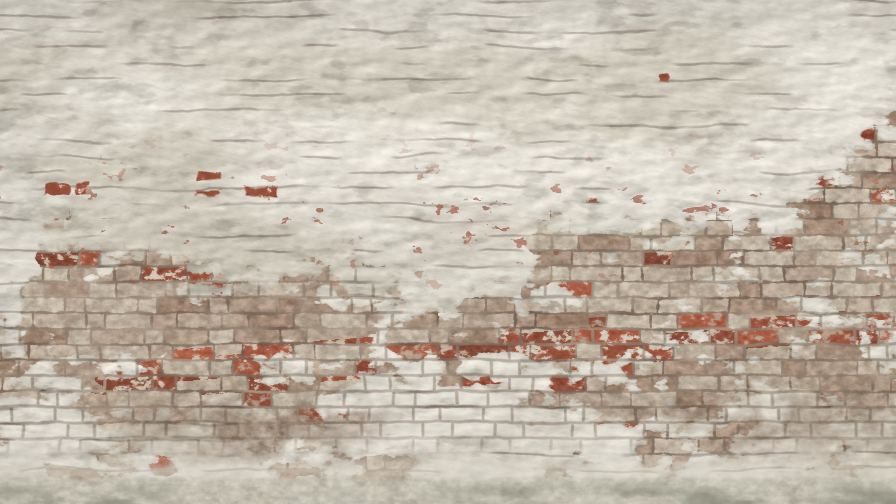
A WebGL 1 fragment shader for this texture:

```glsl
precision highp float;
// Weathered whitewashed wall: pale plaster peeling away from rows of old red and tan brick.
uniform vec2 u_resolution;

const float ROW_HEIGHT = 0.031;
const float CELL_WIDTH = 0.142;

float hash(vec2 p) {
  vec3 q = fract(vec3(p.xyx) * 0.1031);
  q += dot(q, q.yzx + 33.33);
  return fract((q.x + q.y) * q.z);
}

float noise(vec2 p) {
  vec2 i = floor(p), f = fract(p);
  f = f * f * (3.0 - 2.0 * f);
  return mix(mix(hash(i), hash(i + vec2(1, 0)), f.x),
             mix(hash(i + vec2(0, 1)), hash(i + vec2(1, 1)), f.x), f.y);
}

float fbm(vec2 p) {
  float sum = 0.0, amp = 0.5;
  for (int i = 0; i < 5; i++) {
    sum += amp * noise(p);
    p = mat2(1.6, 1.2, -1.2, 1.6) * p + 17.3;
    amp *= 0.5;
  }
  return sum / 0.97;
}

float bell(float x, float center, float width) {
  float d = (x - center) / width;
  return exp(-d * d);
}

float blob(vec2 p, vec2 center, vec2 radius) {
  vec2 d = (p - center) / radius;
  return exp(-dot(d, d));
}

// Soft rectangular chip with a ragged outline.
float chip(vec2 p, vec2 center, vec2 halfSize, float ragged) {
  vec2 d = abs(p - center) - halfSize;
  return 1.0 - smoothstep(-0.002, 0.003, max(d.x, d.y) + ragged * 0.022);
}

// Height of the upper limit of the bare brick along the wall.
float peelHeight(float x) {
  float h = 0.36 + 0.15 * smoothstep(0.04, 0.09, x);
  h -= 0.07 * smoothstep(0.31, 0.36, x) + 0.08 * smoothstep(0.76, 0.82, x);
  h += 0.04 * bell(x, 0.70, 0.05) + 0.06 * bell(x, 0.97, 0.06);
  h += 0.18 * smoothstep(1.03, 1.07, x);
  return h + 0.10 * smoothstep(1.54, 1.64, x) + 0.11 * smoothstep(1.66, 1.73, x);
}

// Returns brick id in xy, distance to the nearest joint in z.
vec3 brickAt(vec2 p) {
  float y = p.y / ROW_HEIGHT - 0.22;
  float row = floor(y);
  float x = p.x / CELL_WIDTH + hash(vec2(row, 4.0));
  float cell = floor(x), fx = fract(x);
  float split = 0.58 + 0.16 * hash(vec2(cell, row + 60.0));
  float side = step(split, fx);
  float toSide = min(min(fx, 1.0 - fx), abs(fx - split)) * CELL_WIDTH;
  float toRow = min(fract(y), 1.0 - fract(y)) * ROW_HEIGHT;
  return vec3(cell * 2.0 + side, row, min(toSide, toRow));
}

vec3 plasterColor(vec2 p, vec2 warped) {
  float broad = fbm(p * vec2(3.0, 6.0));
  vec3 col = mix(vec3(0.79, 0.765, 0.71), vec3(0.885, 0.87, 0.83), smoothstep(0.25, 0.7, broad));
  col += 0.035 * blob(p, vec2(0.95, 0.78), vec2(0.65, 0.16));
  col -= 0.07 * smoothstep(0.88, 1.0, p.y) + 0.035 * bell(p.x, 0.0, 0.12);
  // Raking light over the lumpy surface.
  vec2 q = warped * vec2(22.0, 55.0);
  col += 0.20 * (fbm(q) - fbm(q + vec2(-0.25, 0.45)));
  // Broken shadow lines where the covered courses show through.
  float y = (p.y + 0.022 * (fbm(p * vec2(9.0, 14.0)) - 0.5)) / ROW_HEIGHT - 0.22;
  float line = 1.0 - smoothstep(0.02, 0.13, abs(fract(y + 0.5) - 0.5));
  float broken = smoothstep(0.52, 0.74, noise(vec2(p.x * 11.0, floor(y + 0.5) * 7.3)));
  col -= vec3(0.17, 0.18, 0.18) * line * broken;
  return col - 0.08 * smoothstep(0.57, 0.75, fbm(p * vec2(18.0, 40.0) + 8.0));
}

vec3 brickColor(vec2 p, vec3 brick, float grain) {
  float tone = hash(brick.xy + 21.0);
  vec3 col = mix(vec3(0.75, 0.70, 0.63), vec3(0.60, 0.49, 0.41), tone * tone);
  float band = bell(p.y, 0.237 + 0.067 * p.x, 0.036) * smoothstep(0.1, 0.25, p.x);
  float red = step(hash(brick.xy + 7.0), 0.05 + 0.70 * band);
  vec3 clay = mix(vec3(0.51, 0.27, 0.20), vec3(0.70, 0.37, 0.27), hash(brick.xy + 43.0));
  col = mix(col, clay, red * smoothstep(0.68, 0.52, grain));
  col += 0.26 * (grain - 0.5);
  float joint = 1.0 - smoothstep(0.0008, 0.0042, brick.z + 0.005 * (grain - 0.5));
  vec3 mortar = mix(vec3(0.40, 0.32, 0.27), vec3(0.68, 0.62, 0.55), noise(p * vec2(16.0, 35.0)));
  return mix(col, mortar, joint * 0.9);
}

void main() {
  vec2 p = gl_FragCoord.xy / u_resolution * vec2(16.0 / 9.0, 1.0);
  vec2 wobble = vec2(fbm(p * 19.0), fbm(p * 19.0 + 40.0)) - 0.5;
  vec2 warped = p + 0.009 * wobble;
  vec3 brick = brickAt(warped);
  float grain = fbm(p * vec2(75.0, 100.0));
  float ragged = fbm(p * vec2(28.0, 45.0) + 5.0) - 0.5;

  // Bare brick below the peel line, dissolving again near the ground.
  float depth = peelHeight(p.x + 0.08 * wobble.x) - p.y;
  float bare = depth + 0.19 * ragged + 0.045 * (hash(brick.xy) - 0.5);
  float cover = smoothstep(0.27, 0.14, p.y) * 0.11 + 0.035 * blob(p, vec2(0.95, 0.30), vec2(0.3, 0.12));
  cover += 0.04 * bell(p.x, 0.0, 0.15);
  float patches = fbm(p * vec2(9.0, 15.0) + 31.0) - 0.5;
  bare = min(bare, 0.065 + 0.32 * patches + 0.20 * ragged - cover);
  float exposed = smoothstep(-0.008, 0.012, bare);

  vec3 plaster = plasterColor(p, warped);
  float rim = smoothstep(-0.035, 0.0, bare) * (1.0 - exposed);
  vec3 col = mix(plaster - 0.05 * rim, brickColor(p, brick, grain), exposed * 0.94);

  // Thin wash over the lower courses: joints still read faintly.
  float faint = (1.0 - exposed) * smoothstep(-0.02, 0.04, depth) * smoothstep(0.08, 0.16, p.y);
  col -= vec3(0.18, 0.20, 0.21) * faint * (1.0 - smoothstep(0.001, 0.005, brick.z));

  // Earthy stains above the footing.
  float stain = blob(p, vec2(0.52, 0.15), vec2(0.23, 0.075)) + 0.75 * blob(p, vec2(1.52, 0.17), vec2(0.38, 0.08));
  stain *= smoothstep(0.36, 0.64, fbm(p * vec2(15.0, 20.0) + 12.0));
  col = mix(col, vec3(0.52, 0.43, 0.36) + 0.3 * (grain - 0.5), stain * 0.65);

  // Small clay chips showing through the upper plaster.
  float chips = chip(p, vec2(0.518, 0.620), vec2(0.030, 0.009), ragged);
  chips = max(chips, chip(p, vec2(0.413, 0.618), vec2(0.026, 0.006), ragged));
  chips = max(chips, chip(p, vec2(0.416, 0.652), vec2(0.023, 0.008), ragged));
  chips = max(chips, chip(p, vec2(0.113, 0.625), vec2(0.023, 0.010), ragged));
  chips = max(chips, chip(p, vec2(0.162, 0.625), vec2(0.008, 0.009), ragged));
  chips = max(chips, chip(p, vec2(1.316, 0.845), vec2(0.008, 0.007), ragged));
  float flecks = smoothstep(0.72, 0.77, fbm(p * vec2(30.0, 48.0) + 70.0)) * bell(p.y, 0.56, 0.12);
  vec3 clay = mix(vec3(0.50, 0.28, 0.21), vec3(0.70, 0.37, 0.27), grain);
  col = mix(col, clay, max(chips * smoothstep(0.72, 0.58, grain), 0.7 * flecks));

  // Pale footing with damp grey-green patches.
  float footing = 1.0 - smoothstep(0.045, 0.058, p.y + 0.012 * ragged);
  col = mix(col, vec3(0.84, 0.82, 0.77), 0.55 * bell(p.y, 0.065, 0.022));
  col = mix(col, vec3(0.76, 0.745, 0.69) + 0.16 * (grain - 0.5), footing * 0.85);
  float dampZone = 1.0 - smoothstep(0.25, 0.42, p.x) + smoothstep(0.82, 1.0, p.x);
  float damp = dampZone * smoothstep(0.32, 0.6, fbm(p * vec2(7.0, 22.0) + 90.0));
  col = mix(col, vec3(0.54, 0.54, 0.48), damp * 0.75 * (1.0 - smoothstep(0.015, 0.048, p.y)));

  gl_FragColor = vec4(clamp(col + 0.05 * (grain - 0.5), 0.0, 1.0), 1.0);
}
```
